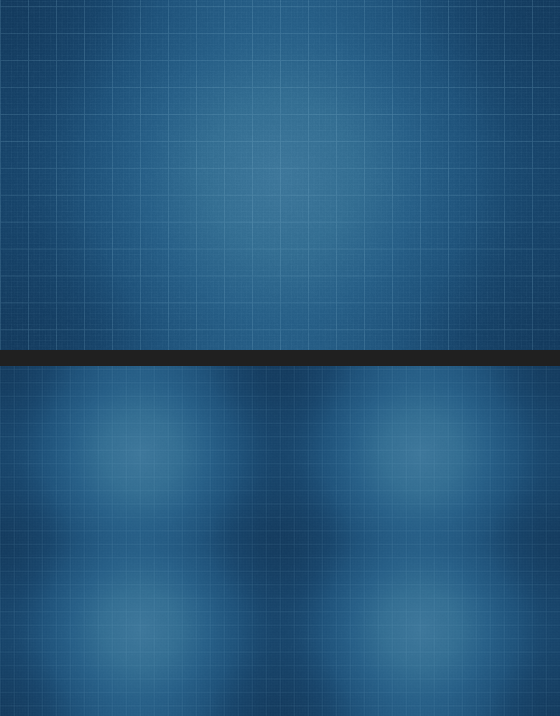
Top, the tile; bottom, the same tile 2 across and 2 down.
Write a WebGL 2 fragment shader that draws this pattern.

```glsl
#version 300 es
precision highp float;
// Blueprint paper: three nested grids of pale hairlines over a blue glow.
// Lines are box-filtered distances to a repeating lattice; the glow flattens
// at the borders and all variation wraps, so the sheet tiles both ways.

uniform vec2 u_resolution;
out vec4 outColor;

const float TAU = 6.2831853;

// Grid: whole cells per canvas, phase in cells, widths in canvas widths
const vec2 CELLS = vec2(20.0, 13.0);
const vec2 GRID_PHASE = vec2(-0.015, 0.25);
const float MEDIUM_SPLIT = 5.0;
const float FINE_SPLIT = 10.0;
const float MAJOR_WIDTH = 0.0014;
const float MINOR_WIDTH = 0.0011;
const float MAJOR_ALPHA = 0.20;
const float MEDIUM_ALPHA = 0.065;
const float FINE_ALPHA = 0.04;

// Wear
const float DASH_FADE = 0.6;
const float LINE_FADE = 0.18;
const vec2 GRAIN_CELLS = vec2(512.0, 320.0);
const float GRAIN_AMOUNT = 0.012;

// Glow, from the centre to the corners
const float GLOW_HEIGHT = 0.625;
const vec3 GLOW_CORE = vec3(0.240, 0.465, 0.605);
const vec3 GLOW_LIGHT = vec3(0.200, 0.430, 0.572);
const vec3 GLOW_MID = vec3(0.150, 0.370, 0.528);
const vec3 GLOW_DEEP = vec3(0.118, 0.320, 0.478);
const vec3 GLOW_EDGE = vec3(0.090, 0.265, 0.415);
const vec3 GLOW_CORNER = vec3(0.076, 0.230, 0.370);
const vec3 LINE_COLOR = vec3(0.52, 0.72, 0.82);

float hash(vec2 p) {
  vec3 q = fract(p.xyx * 0.1031);
  q += dot(q, q.yzx + 33.33);
  return fract((q.x + q.y) * q.z);
}

float ramp(float a, float b, float x) {
  return clamp((x - a) / (b - a), 0.0, 1.0);
}

// Radial colour whose slope fades to zero at each border
vec3 glow(vec2 uv) {
  vec2 p = abs(uv * 2.0 - 1.0);
  p *= 1.0 - 0.2 * p * p * p * p;
  float d = length(p * vec2(1.0, GLOW_HEIGHT));
  vec3 color = mix(GLOW_CORE, GLOW_LIGHT, ramp(0.0, 0.27, d));
  color = mix(color, GLOW_MID, ramp(0.27, 0.48, d));
  color = mix(color, GLOW_DEEP, ramp(0.48, 0.66, d));
  color = mix(color, GLOW_EDGE, ramp(0.66, 0.80, d));
  return mix(color, GLOW_CORNER, ramp(0.80, 0.94, d));
}

// Pixel coverage of vertical (x) and horizontal (y) lines
vec2 gridLines(vec2 uv, float split, float width) {
  vec2 count = CELLS * split;
  vec2 t = uv * count + GRID_PHASE * split;
  vec2 dist = abs(fract(t + 0.5) - 0.5) / count;
  vec2 pixel = 1.0 / u_resolution;
  vec2 halfWidth = 0.5 * width * vec2(1.0, u_resolution.x / u_resolution.y);
  return clamp((halfWidth - dist) / pixel + 0.5, 0.0, 1.0)
       - clamp((-halfWidth - dist) / pixel + 0.5, 0.0, 1.0);
}

// Uneven ink: each segment between two crossings has its own strength
vec2 dashInk(vec2 uv, float split) {
  vec2 count = CELLS * split;
  vec2 t = uv * count + GRID_PHASE * split;
  vec2 vertical = mod(floor(t + vec2(0.5, 0.0)), count);
  vec2 horizontal = mod(floor(t + vec2(0.0, 0.5)), count);
  return 1.0 - DASH_FADE * vec2(hash(vertical), hash(horizontal + 271.0));
}

// Slow fading built from sines with whole periods
float lineInk(vec2 uv) {
  float wave = sin(TAU * (3.0 * uv.x + 2.0 * uv.y))
             + sin(TAU * (5.0 * uv.y - 2.0 * uv.x) + 1.7)
             + sin(TAU * (7.0 * uv.x + 4.0 * uv.y) + 4.1);
  return 1.0 + LINE_FADE * wave / 3.0;
}

void main() {
  vec2 uv = gl_FragCoord.xy / u_resolution;
  vec3 color = glow(uv);

  // Grids, finest first
  vec2 fine = gridLines(uv, FINE_SPLIT, MINOR_WIDTH) * dashInk(uv, FINE_SPLIT);
  vec2 medium = gridLines(uv, MEDIUM_SPLIT, MINOR_WIDTH) * dashInk(uv, MEDIUM_SPLIT);
  vec2 major = gridLines(uv, 1.0, MAJOR_WIDTH);
  float ink = lineInk(uv);
  color = mix(color, LINE_COLOR, FINE_ALPHA * ink * (fine.x + fine.y));
  color = mix(color, LINE_COLOR, MEDIUM_ALPHA * ink * (medium.x + medium.y));
  color = mix(color, LINE_COLOR, MAJOR_ALPHA * ink * max(major.x, major.y));

  // Paper grain
  color += GRAIN_AMOUNT * (hash(floor(uv * GRAIN_CELLS)) - 0.5);
  outColor = vec4(color, 1.0);
}
```
